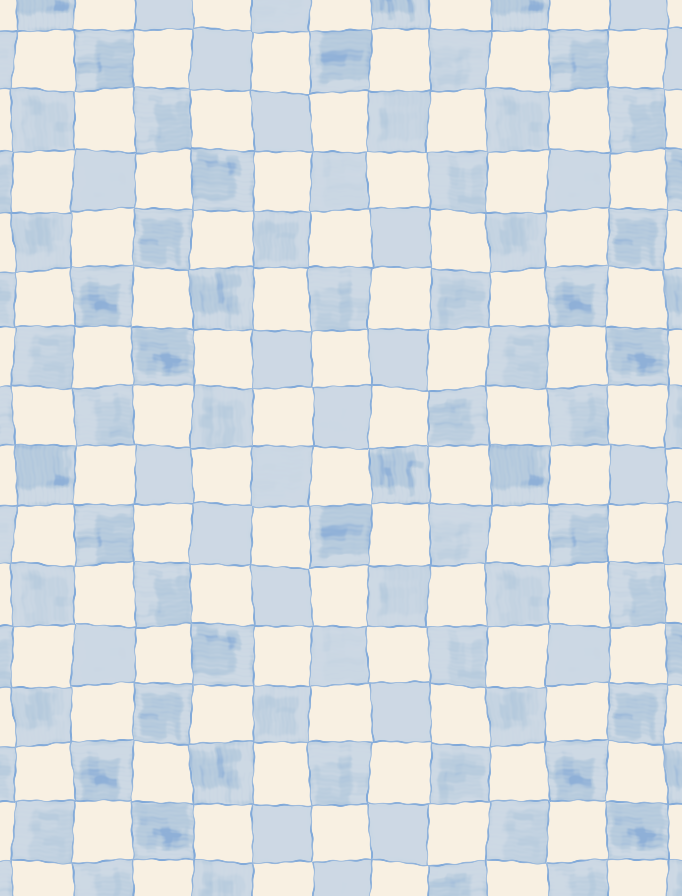
Give the GLSL for this pattern, as a WebGL 2 fragment shader.

```glsl
#version 300 es
precision highp float;
// Hand-painted checkerboard: cream squares and blue watercolour squares with fine uneven outlines.
uniform vec2 u_resolution;
out vec4 fragColor;

const vec3 CREAM = vec3(0.973, 0.941, 0.888);
const vec3 PALE_WASH = vec3(0.805, 0.850, 0.895);
const vec3 MID_WASH = vec3(0.720, 0.798, 0.868);
const vec3 DEEP_WASH = vec3(0.560, 0.690, 0.845);
const vec3 OUTLINE = vec3(0.500, 0.660, 0.850);

const float CELL = 0.0662;                 // square size, in canvas heights
const vec2 ORIGIN = vec2(0.0156, 0.0378);  // lower left corner of square (0, 0)
const float PERIOD = 8.0;                  // squares before the painting repeats
const float DRIFT = 0.11;                  // wander of the grid corners
const float JOG = 0.035;                   // misalignment of neighbouring edges
const float WOBBLE = 0.007;                // tremble of the hand
const float LINE_HALF = 0.012;             // half width of the outline
const float STROKE_SOFTNESS = 0.035;
const int STROKES = 9;
const float TAU = 6.2831853;

// Three random values for a square; they repeat every PERIOD squares.
vec3 hash3(vec2 id, float salt) {
  uvec3 v = uvec3(vec3(mod(id, PERIOD), salt));
  v = v * 1664525u + 1013904223u;
  v.x += v.y * v.z; v.y += v.z * v.x; v.z += v.x * v.y;
  v ^= v >> 16u;
  v.x += v.y * v.z; v.y += v.z * v.x; v.z += v.x * v.y;
  return vec3(v >> 8u) / 16777216.0;
}

// Smooth noise of two channels, on the grid corners.
vec2 cornerNoise(vec2 p, float salt) {
  vec2 i = floor(p), f = smoothstep(0.0, 1.0, fract(p));
  vec2 low = mix(hash3(i, salt).xy, hash3(i + vec2(1, 0), salt).xy, f.x);
  vec2 high = mix(hash3(i + vec2(0, 1), salt).xy, hash3(i + 1.0, salt).xy, f.x);
  return mix(low, high, f.y);
}

// Soft-edged rectangle.
float dab(vec2 q, vec2 halfSize, float soft) {
  vec2 e = 1.0 - smoothstep(halfSize - soft, halfSize + soft, abs(q));
  return e.x * e.y;
}

// Pigment density in a square; f runs from -0.5 to 0.5.
float pigment(vec2 f, vec2 id) {
  vec3 own = hash3(id, 1.0), corner = hash3(id, 2.0);
  float load = smoothstep(0.1, 0.95, own.x);
  bool upright = own.z > 0.6;

  // Broad block of a second coat, pushed towards one corner.
  vec2 bend = 0.025 * sin(f.yx * 13.0 + TAU * corner.xy);
  vec2 blockSize = mix(vec2(0.30), vec2(0.46), corner.yx);
  vec2 push = (corner.xy - 0.5) * 0.4;
  float density = 0.04 + 0.40 * load * dab(f - push + bend, blockSize, 0.05);

  // Brush strokes, some adding paint and some lifting it.
  for (int k = 0; k < STROKES; k++) {
    vec3 a = hash3(id, 10.0 + float(k)), b = hash3(id, 40.0 + float(k));
    vec2 q = f - (a.xy - 0.5) * 0.72;
    if (upright != (b.z > 0.72)) q = q.yx;
    q.y += 0.015 * sin(q.x * 11.0 + TAU * a.z);
    vec2 size = vec2(mix(0.10, 0.34, b.x), mix(0.03, 0.10, b.y));
    density += load * mix(-0.22, 0.42, a.z) * dab(q, size, STROKE_SOFTNESS);
  }

  // Bristle streaks and pigment pooled along parts of the rim.
  vec2 s = upright ? f.yx : f;
  float streak = sin(s.y * 57.0 + 2.0 * sin(s.x * 5.0 + TAU * own.y)) + sin(s.y * 91.0 + s.x * 6.0);
  density += 0.035 * load * streak;
  float rim = smoothstep(0.40, 0.49, max(abs(f.x), abs(f.y)));
  float pool = 0.5 + 0.5 * sin(f.x * 7.0 + f.y * 9.0 + TAU * own.y);
  return density + 0.22 * rim * pool * (0.3 + load);
}

vec3 washColour(float density) {
  vec3 c = mix(PALE_WASH, MID_WASH, smoothstep(0.0, 0.42, density));
  return mix(c, DEEP_WASH, smoothstep(0.35, 1.0, density));
}

void main() {
  // Grid coordinates, bent by hand drift and tremble.
  vec2 p = (gl_FragCoord.xy / u_resolution.y - ORIGIN) / CELL;
  float pixel = 1.0 / (CELL * u_resolution.y);
  vec2 wave = p.yx * TAU / PERIOD;
  vec2 bent = p + DRIFT * (cornerNoise(p, 3.0) - 0.5);
  bent += WOBBLE * (sin(wave * 13.0 + p * 2.0 * TAU / PERIOD) + sin(wave * 29.0 + 1.7));

  // Signed distance to the nearest edge on each axis.
  vec2 edge = round(bent), band = floor(bent);
  vec2 jog = vec2(hash3(vec2(edge.x, band.y), 4.0).x, hash3(vec2(band.x, edge.y), 5.0).y) - 0.5;
  vec2 d = bent - edge - JOG * jog;
  vec2 id = edge + step(0.0, d) - 1.0;

  // Smooth checker: squares with an even index sum are blue.
  vec2 side = smoothstep(-0.6 * pixel, 0.6 * pixel, d);
  float same = mix(1.0 - side.x, side.x, side.y);
  float blue = mod(edge.x + edge.y, 2.0) < 0.5 ? same : 1.0 - same;
  vec3 colour = mix(CREAM, washColour(pigment(bent - id - 0.5, id)), blue);

  // Outline with varying pressure.
  vec2 pressure = 0.5 + 0.25 * (sin(wave * 7.0 + edge * 2.4) + sin(wave * 17.0 + edge * 4.1));
  vec2 width = LINE_HALF * mix(vec2(0.7), vec2(1.5), pressure);
  vec2 ink = 1.0 - smoothstep(width - 0.5 * pixel, width + 0.5 * pixel, abs(d));
  ink *= mix(vec2(0.6), vec2(1.0), pressure);
  fragColor = vec4(mix(colour, OUTLINE, max(ink.x, ink.y)), 1.0);
}
```
